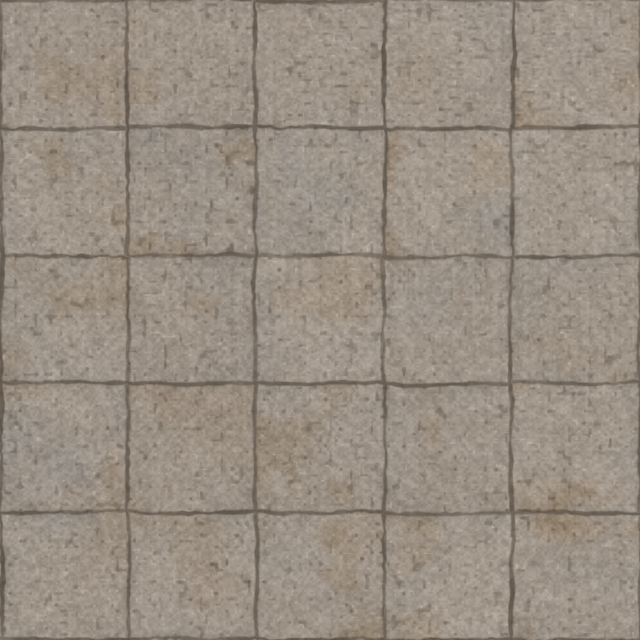
Reproduce this texture procedurally as a Shadertoy shader.

```glsl
#define TILES 5.0
#define JOINT_WIDTH 0.011
#define EDGE_WOBBLE 0.022
#define GRAIN 0.15
#define SPECKS 0.14
#define STAINS 0.75
#define TILE_VARIATION 0.03
#define STONE vec3(0.630, 0.587, 0.541)
#define STAIN vec3(0.570, 0.495, 0.405)
#define COOL vec3(0.575, 0.560, 0.540)
#define MORTAR vec3(0.330, 0.295, 0.255)

float hash(vec2 p) {
    return fract(sin(dot(p, vec2(127.1, 311.7))) * 43758.5453);
}

float noise(vec2 p) {
    vec2 cell = floor(p), f = fract(p);
    f = f * f * (3.0 - 2.0 * f);
    return mix(mix(hash(cell), hash(cell + vec2(1, 0)), f.x),
               mix(hash(cell + vec2(0, 1)), hash(cell + vec2(1, 1)), f.x), f.y);
}

float fbm(vec2 p) {
    float sum = 0.0, weight = 0.5;
    for (int i = 0; i < 4; i++) {
        sum += weight * noise(p);
        p = p * 2.03 + 17.3;
        weight *= 0.5;
    }
    return sum / 0.9375;
}

// Crack and soft dirt beside one family of joints: x = crack, y = dirt
vec2 joint(float across, float along, float seed, float pixel) {
    float line = round(across);
    float dist = abs(across - line);
    vec2 trace = vec2(along, line * 7.3 + seed);
    float width = JOINT_WIDTH * (0.45 + 1.2 * noise(trace * vec2(9.0, 1.0)));
    float depth = mix(0.45, 1.0, noise(trace * vec2(3.1, 1.0) + 31.0));
    depth *= mix(0.7, 1.0, noise(trace * vec2(28.0, 1.0)));
    float soft = 0.007 + pixel * 0.6;
    float crack = depth * (1.0 - smoothstep(width - soft * 0.5, width + soft, dist));
    float dirt = exp(-dist * 32.0) * noise(trace * vec2(6.0, 1.0) + 53.0);
    return vec2(crack, dirt);
}

void mainImage(out vec4 fragColor, in vec2 fragCoord) {
    vec2 uv = fragCoord / iResolution.xy;
    vec2 p = uv * TILES;
    float pixel = TILES / iResolution.y;

    // Uneven edges, with each joint slightly shifted from tile to tile
    vec2 wobble = vec2(noise(p * 5.0), noise(p * 5.0 + 40.0)) - 0.5;
    wobble += 0.6 * (vec2(noise(p * 19.0 + 9.0), noise(p * 19.0 + 70.0)) - 0.5);
    vec2 shift = vec2(hash(vec2(round(p.x), floor(p.y))),
                      hash(vec2(floor(p.x), round(p.y)) + 23.0)) - 0.5;
    vec2 q = p + EDGE_WOBBLE * (wobble + shift);
    vec2 tile = mod(floor(q), TILES);
    vec2 offset = tile * 13.7;

    // Tone of each slab and its brown and grey patches
    vec3 color = STONE + TILE_VARIATION * (hash(tile + 3.0) - 0.5);
    float brown = smoothstep(0.5, 0.8, fbm(q * 2.1 + offset));
    color = mix(color, STAIN, STAINS * brown * mix(0.25, 1.0, hash(tile + 8.0)));
    float grey = smoothstep(0.45, 0.75, fbm(q * 1.8 + offset + 90.0));
    color = mix(color, COOL, 0.6 * grey * hash(tile + 15.0));
    color += 0.05 * (fbm(p * 5.0 + offset) - 0.5);

    // Granular surface with dark pits and pale chips
    float grain = 0.55 * noise(p * 31.0 + offset) + 0.45 * noise(p * 57.0 + 5.0);
    color += GRAIN * (grain - 0.5);
    float density = mix(0.35, 1.0, fbm(p * 3.0 + offset + 60.0));
    float pits = smoothstep(0.70, 0.95, noise(p * vec2(25.0, 22.0) + offset + 120.0));
    color -= SPECKS * pits * density;
    float chips = smoothstep(0.78, 0.98, noise(p * 34.0 + offset + 210.0));
    color += 0.06 * chips;
    float holes = smoothstep(0.92, 0.99, noise(p * 13.0 + offset + 300.0));
    color -= 0.12 * holes * noise(p * 40.0);

    // Worn pale rims, dirt and dark joints
    vec2 vertical = joint(q.x, p.y, 2.0, pixel);
    vec2 horizontal = joint(q.y, p.x, 61.0, pixel);
    vec2 toJoint = abs(q - round(q));
    float rim = min(toJoint.x, toJoint.y);
    float worn = smoothstep(0.015, 0.03, rim) * (1.0 - smoothstep(0.03, 0.07, rim));
    color += 0.03 * worn * noise(p * 8.0 + 33.0);
    color *= 1.0 - 0.24 * max(vertical.y, horizontal.y);
    color = mix(color, MORTAR, 0.9 * max(vertical.x, horizontal.x));

    fragColor = vec4(clamp(color, 0.0, 1.0), 1.0);
}
```
